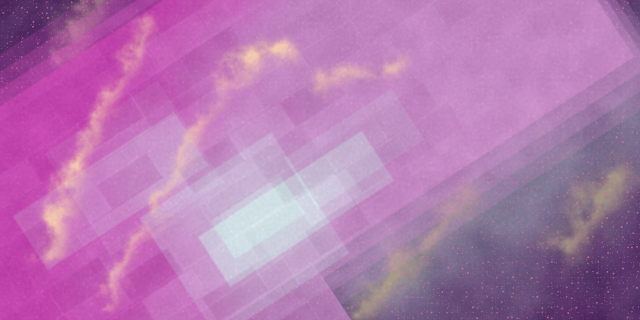
Reproduce this background procedurally as a Shadertoy shader.

```glsl
// A violet nebula crossed by a broad tilted band of translucent pink panels.
// Gradient noise shapes the clouds and golden filaments; rotated boxes and
// staggered tiles build the band and its pale core; hashed cells hold the stars.

#define TILT 0.576
#define BAND_OPACITY 0.90
#define TILE_CONTRAST 0.13
#define FILAMENT_GAIN 1.15
#define STAR_CELLS 64.0
#define EDGE_SOFTNESS 0.004

const vec3 NIGHT   = vec3(0.31, 0.16, 0.38);
const vec3 SLATE   = vec3(0.51, 0.48, 0.59);
const vec3 MAGENTA = vec3(0.81, 0.28, 0.71);
const vec3 MAUVE   = vec3(0.80, 0.55, 0.79);
const vec3 ICE     = vec3(0.80, 0.88, 0.89);
const vec3 GOLD    = vec3(0.96, 0.81, 0.68);
const vec3 OLIVE   = vec3(0.68, 0.62, 0.53);
const vec3 CORAL   = vec3(0.86, 0.43, 0.57);

vec2 hash2(vec2 p) {
    vec3 h = fract(p.xyx * vec3(0.1031, 0.1030, 0.0973));
    h += dot(h, h.yzx + 33.33);
    return fract((h.xx + h.yz) * h.zy);
}

float gradientNoise(vec2 p) {
    vec2 cell = floor(p), f = fract(p);
    vec2 w = f * f * f * (f * (f * 6.0 - 15.0) + 10.0);
    vec2 o = vec2(0.0, 1.0);
    float a = dot(hash2(cell) * 2.0 - 1.0, f);
    float b = dot(hash2(cell + o.yx) * 2.0 - 1.0, f - o.yx);
    float c = dot(hash2(cell + o.xy) * 2.0 - 1.0, f - o.xy);
    float d = dot(hash2(cell + o.yy) * 2.0 - 1.0, f - o.yy);
    return mix(mix(a, b, w.x), mix(c, d, w.x), w.y);
}

float fbm(vec2 p) {
    float sum = 0.0, gain = 0.6;
    for (int i = 0; i < 5; i++) {
        sum += gain * gradientNoise(p);
        p = mat2(1.6, 1.2, -1.2, 1.6) * p + 7.3;
        gain *= 0.5;
    }
    return sum;
}

// Box coverage between two opposite corners
float panel(vec2 q, vec2 low, vec2 high) {
    vec2 d = min(q - low, high - q);
    return smoothstep(-EDGE_SOFTNESS, EDGE_SOFTNESS, min(d.x, d.y));
}

// Soft streak along a segment
float filament(vec2 p, vec2 a, vec2 b, float width) {
    vec2 pa = p - a, ba = b - a;
    float d = length(pa - ba * clamp(dot(pa, ba) / dot(ba, ba), 0.0, 1.0));
    return exp(-d * d / (width * width));
}

// Staggered tiles: signed random shade plus a thin bright rim
float tiles(vec2 q, vec2 size, float seed) {
    float row = floor(q.y / size.y);
    q.x += size.x * hash2(vec2(row + 40.0, seed)).x;
    vec2 cell = floor(q / size), f = fract(q / size);
    vec2 d = min(f, 1.0 - f) * size;
    float inset = min(d.x, d.y);
    float shade = hash2(cell + 50.0 + seed).y - 0.5;
    float rim = exp(-inset / 0.005) * 0.22;
    return shade * smoothstep(0.0, EDGE_SOFTNESS, inset) + rim;
}

float stars(vec2 p) {
    vec2 cell = floor(p), r = hash2(cell + 90.0);
    vec2 center = 0.3 + 0.4 * hash2(cell + 17.0);
    float radius = mix(0.12, 0.3, r.y);
    return smoothstep(radius, radius * 0.3, length(fract(p) - center)) * step(0.5, r.x) * r.y;
}

void mainImage(out vec4 fragColor, in vec2 fragCoord) {
    vec2 p = fragCoord / iResolution.y;
    vec2 along = vec2(cos(TILT), sin(TILT));
    vec2 q = vec2(dot(p, along), dot(p, vec2(-along.y, along.x)));
    float cloud = fbm(p * 3.5 + 3.0), detail = fbm(p * 11.0 + 20.0);
    vec2 warped = p + 0.10 * vec2(detail, fbm(p * 9.0 + 40.0));

    // Night sky with a slate haze at the lower right
    float haze = filament(warped, vec2(1.25, 0.18), vec2(1.95, 0.66), 0.27);
    vec3 color = mix(NIGHT, SLATE, clamp(haze + cloud * 0.7, 0.0, 1.0));
    color += vec3(0.10, 0.07, 0.08) * detail;
    float dust = filament(warped, vec2(1.14, 0.03), vec2(1.46, 0.39), 0.045)
               + filament(warped, vec2(1.78, 0.25), vec2(1.93, 0.44), 0.055)
               + filament(warped, vec2(0.20, 0.82), vec2(0.30, 1.0), 0.045);
    color = mix(color, OLIVE, clamp(dust * (0.75 + 1.3 * detail), 0.0, 0.85));
    color = mix(color, CORAL, 0.75 * stars(p * STAR_CELLS));
    color = mix(color, CORAL, 0.5 * stars(p * STAR_CELLS * 1.7 + 9.0));

    // Pink band with stepped borders
    float cover = 0.0;
    for (int i = 0; i < 4; i++) {
        float k = float(i);
        cover += 0.25 * panel(q, vec2(-1.0, -0.39 - 0.05 * k), vec2(2.11 + 0.025 * k, 0.56 + 0.045 * k));
    }
    cover = max(cover, 0.85 * panel(q, vec2(-1.0, -0.7), vec2(0.92, -0.3)));
    float fade = smoothstep(0.05, 1.0, p.x - 0.35 * smoothstep(0.25, 0.6, q.y) + cloud * 0.5);
    vec3 pink = mix(MAGENTA, MAUVE, fade) + 0.06 * detail;
    color = mix(color, pink, cover * BAND_OPACITY);

    // Pale panels gathered around the bright core
    float light = 0.30 * panel(q, vec2(0.66, -0.305), vec2(1.27, -0.12))
                + 0.22 * panel(q, vec2(0.54, -0.42), vec2(1.03, 0.03))
                + 0.18 * panel(q, vec2(0.72, -0.24), vec2(0.98, -0.10))
                + 0.16 * panel(q, vec2(1.02, -0.25), vec2(1.42, -0.06))
                + 0.18 * panel(q, vec2(0.21, 0.05), vec2(0.81, 0.25))
                + 0.10 * panel(q, vec2(0.40, -0.02), vec2(0.82, 0.36));
    light += 0.28 * exp(-dot(q - vec2(0.87, -0.17), q - vec2(0.87, -0.17)) / 0.06);
    float mosaic = tiles(q, vec2(0.19, 0.095), 3.0) + 0.6 * tiles(q + 0.04, vec2(0.31, 0.14), 11.0);
    float reach = cover * (0.25 + 0.75 * exp(-2.5 * dot(q - vec2(0.7, -0.05), q - vec2(0.7, -0.05))));
    color = mix(color, ICE, clamp(light + mosaic * TILE_CONTRAST * reach, 0.0, 0.95));
    color += mosaic * 0.06 * reach;

    // Golden filaments glowing through the band
    float gold = 0.6 * filament(warped, vec2(0.46, 0.92), vec2(0.25, 0.50), 0.028)
               + 0.8 * filament(warped, vec2(0.23, 0.48), vec2(0.16, 0.20), 0.036)
               + 0.5 * filament(warped, vec2(0.72, 0.76), vec2(0.34, 0.08), 0.026)
               + 1.1 * filament(warped, vec2(0.76, 0.80), vec2(0.89, 0.84), 0.035)
               + 0.7 * filament(warped, vec2(0.99, 0.74), vec2(1.25, 0.79), 0.030);
    gold *= FILAMENT_GAIN * clamp(0.65 + 1.6 * detail + 0.5 * cloud, 0.0, 1.0);
    color = mix(color, GOLD, clamp(gold, 0.0, 0.9));

    // Fine pink grain over everything
    color += 0.03 * gradientNoise(p * 90.0) + CORAL * 0.05 * stars(p * 48.0 + 31.0);
    fragColor = vec4(clamp(color, 0.0, 1.0), 1.0);
}
```
